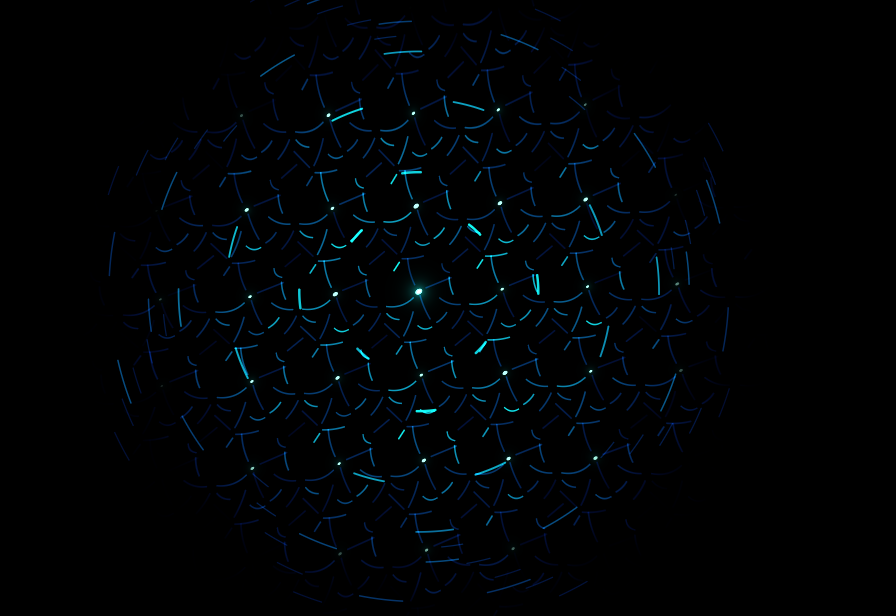
Write a Shadertoy shader that draws this background.

```glsl
// A dark field of thin glowing dashes: a slightly turned square lattice repeats
// one motif of short curved strokes and hot spots, fading outward, while fourfold
// rings of tangential arcs surround the bright core.

const float PI = 3.14159265;
const float PITCH = 0.135;        // lattice spacing, in canvas heights
const float LINE = 0.00125;       // half width of a thin line
const vec3 HOT = vec3(0.75, 1.0, 0.92);
const vec3 TEAL = vec3(0.03, 0.50, 0.48);

float hash(vec2 p) {
    vec3 v = fract(vec3(p.xyx) * vec3(0.1031, 0.1030, 0.0973));
    v += dot(v, v.yzx + 33.33);
    return fract((v.x + v.y) * v.z);
}

// Navy through azure to cyan as the energy rises
vec3 glowRamp(float energy) {
    float e = clamp(energy, 0.0, 1.0);
    return vec3(0.07 * e, 0.97 * pow(e, 1.3), 0.95 * pow(e, 0.7)) * smoothstep(0.0, 0.1, e);
}

float coverage(float dist, float halfWidth) {
    return clamp((halfWidth - dist) * iResolution.y + 0.5, 0.0, 1.0);
}

// One curved stroke, repeated in every lattice cell with varied energy
vec3 stroke(vec2 q, vec2 mid, vec2 arm, float sag, float energy) {
    vec2 f = q - mid;
    vec2 cell = round(f);
    f -= cell;
    float reach = length(arm);
    vec2 dir = arm / reach;
    float along = dot(f, dir);
    float across = dot(f, vec2(-dir.y, dir.x));
    float t = clamp(along / reach, -1.0, 1.0);
    across += sag * (1.0 - t * t);
    float dist = length(vec2(max(abs(along) - reach, 0.0), across)) * PITCH;
    float vary = 0.65 + 1.25 * hash(cell + mid * 91.0 + 40.0);
    return coverage(dist, LINE) * glowRamp(energy * vary);
}

vec3 motif(vec2 q, float fade) {
    vec3 c = vec3(0.0);
    // Strokes around each spot
    c += stroke(q, vec2(-0.23, -0.12), vec2(0.16, 0.047), 0.04, 0.40 * fade);
    c += stroke(q, vec2(0.24, 0.10), vec2(0.15, 0.056), 0.0, 0.17 * fade);
    c += stroke(q, vec2(-0.084, 0.24), vec2(0.037, -0.154), 0.015, 0.36 * fade);
    c += stroke(q, vec2(0.07, -0.19), vec2(0.055, -0.14), 0.01, 0.18 * fade);
    // Strokes to the right
    c += stroke(q, vec2(0.39, 0.06), vec2(0.02, -0.10), 0.01, 0.50 * fade);
    c += stroke(q, vec2(0.37, -0.126), vec2(0.12, -0.042), 0.025, 0.34 * fade);
    c += stroke(q, vec2(0.33, 0.27), vec2(0.042, -0.05), 0.025, 0.42 * fade);
    c += stroke(q, vec2(0.51, 0.416), vec2(0.09, 0.07), 0.0, 0.13 * fade);
    // Strokes between rows
    c += stroke(q, vec2(-0.136, -0.383), vec2(0.06, 0.14), 0.01, 0.32 * fade);
    c += stroke(q, vec2(0.06, -0.42), vec2(0.08, -0.01), 0.03, 0.62 * fade);
    c += stroke(q, vec2(0.266, -0.318), vec2(0.06, 0.056), 0.01, 0.48 * fade);
    c += stroke(q, vec2(0.46, -0.35), vec2(0.07, 0.10), 0.01, 0.25 * fade);
    c += stroke(q, vec2(-0.06, -0.59), vec2(0.126, 0.012), 0.01, 0.42 * fade);
    c += stroke(q, vec2(-0.32, -0.29), vec2(0.07, -0.037), 0.018, 0.42 * fade);
    c += stroke(q, vec2(-0.257, 0.308), vec2(0.033, 0.047), 0.0, 0.58 * fade);
    c += stroke(q, vec2(-0.336, -0.458), vec2(0.084, -0.084), 0.0, 0.15 * fade);
    return c;
}

// Four tangential arcs, a quarter turn apart
vec3 ringArcs(vec2 p, float radius, float degrees, float reach, float halfWidth, float energy) {
    float turn = (atan(p.y, p.x) - radians(degrees)) / (0.5 * PI);
    float sector = round(turn);
    float along = abs(turn - sector) * 0.5 * PI * radius;
    float vary = hash(vec2(mod(sector, 4.0) + 7.0, radius * 173.0 + degrees));
    float dist = length(vec2(max(along - reach, 0.0), length(p) - radius));
    return coverage(dist, halfWidth) * glowRamp(energy * (0.8 + 0.4 * vary));
}

// Small tilted hot spots on the lattice points
vec3 spots(vec2 q, float fade) {
    vec2 cell = round(q);
    vec2 f = (q - cell) * PITCH;
    vec2 tilted = vec2(dot(f, vec2(0.85, 0.53)), 1.5 * dot(f, vec2(-0.53, 0.85)));
    float size = mix(0.0028, 0.0050, hash(cell + 23.0)) * (0.5 + 0.5 * fade);
    vec3 halo = 0.35 * TEAL * exp(-length(f) / 0.005);
    return (HOT * coverage(length(tilted), size) + halo) * smoothstep(0.1, 0.6, fade);
}

void mainImage(out vec4 fragColor, in vec2 fragCoord) {
    vec2 core = vec2(0.4674 * iResolution.x / iResolution.y, 0.5265);
    vec2 p = fragCoord / iResolution.y - core;
    float r = length(p);

    // Lattice space: slight turn, outward stretch, taller upper rows
    vec2 q = mat2(cos(0.03), -sin(0.03), sin(0.03), cos(0.03)) * p;
    q *= (1.0 - 0.2 * r * r) / PITCH;
    q.y *= 1.0 - 0.18 * max(p.y, 0.0);
    float fade = exp(-pow(length(p - vec2(0.011, -0.02)) / 0.40, 4.0));
    vec3 color = motif(q, fade) + spots(q, fade);

    // Bright inner arcs, then dimmer and longer ones
    color += ringArcs(p, 0.136, 48.0, 0.012, 0.0020, 0.98);
    color += ringArcs(p, 0.194, 3.5, 0.015, 0.0020, 0.98);
    color += ringArcs(p, 0.311, 22.0, 0.026, 0.0016, 0.78);
    color += ringArcs(p, 0.313, -15.0, 0.025, 0.0015, 0.72);
    color += ringArcs(p, 0.390, 3.8, 0.030, 0.0014, 0.60);
    color += ringArcs(p, 0.434, 32.0, 0.032, 0.0012, 0.42);
    color += ringArcs(p, 0.438, -22.0, 0.032, 0.0012, 0.40);
    color += ringArcs(p, 0.439, 5.0, 0.026, 0.0012, 0.38);
    color += ringArcs(p, 0.501, 17.0, 0.036, 0.0012, 0.34);
    color += ringArcs(p, 0.503, -7.0, 0.035, 0.0012, 0.28);

    // Faint scattered outer arcs
    for (int i = 0; i < 10; i++) {
        float k = float(i);
        float radius = 0.40 + 0.016 * k;
        color += ringArcs(p, radius, 137.5 * k + 50.0, 0.016 + 0.001 * k, 0.0010, 0.20 - 0.009 * k);
    }

    // Core and its halo
    vec2 tilt = vec2(dot(p, vec2(0.85, 0.53)), 1.4 * dot(p, vec2(-0.53, 0.85)));
    color += HOT * coverage(length(tilt), 0.0060);
    color += TEAL * exp(-r / 0.010);
    fragColor = vec4(min(color, 1.0), 1.0);
}
```
